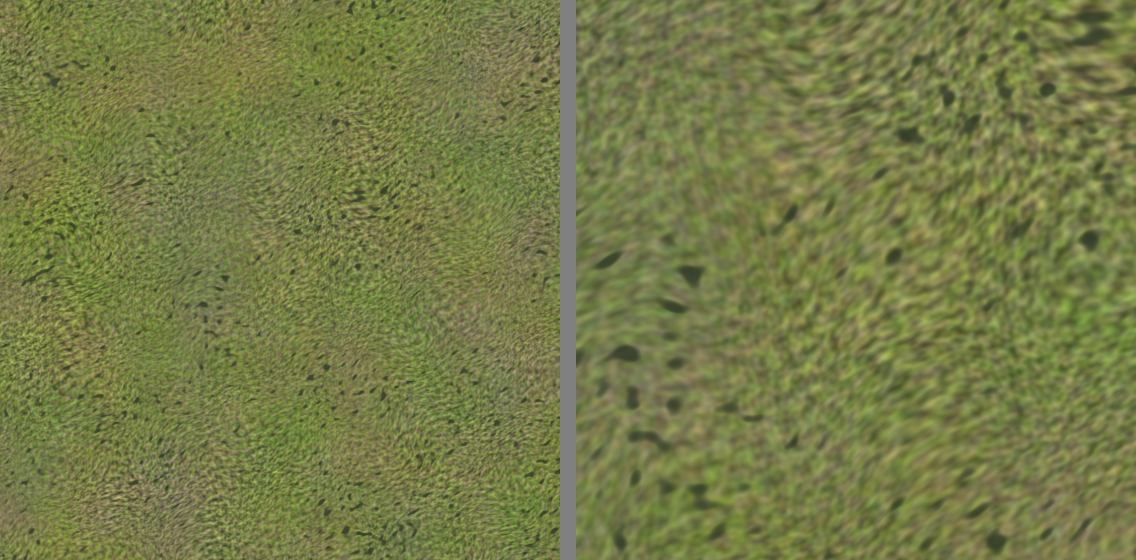
Left, the full canvas; right, a detail of the centre.
Reproduce this texture procedurally as a three.js fragment shader.

```glsl
// Short mown turf seen from above: layered gradient noise, stretched along a
// slanted lay, gives blades and tufts; broad noise shifts the hue between
// green and straw, and clustered dark pits mark the gaps between the tufts.
#define TURF vec3(0.468, 0.492, 0.279)
#define PIT_COLOR vec3(0.19, 0.225, 0.150)
#define STRAW_SHIFT vec3(0.080, -0.035, 0.085)
#define YELLOW_SHIFT vec3(0.025, 0.020, -0.060)
#define LAY_ANGLE 0.55
#define TUFT_SCALE vec2(88.0, 145.0)
#define BLADE_SCALE vec2(175.0, 235.0)
#define PIT_SCALE vec2(58.0, 92.0)
#define TUFT_CONTRAST 0.40
#define BLADE_CONTRAST 0.30
#define PIT_THRESHOLD 0.29
#define PIT_STRENGTH 0.80

varying vec2 vUv;

// Random unit gradient for a lattice point.
vec2 hashGradient(vec2 cell) {
  float h = fract(sin(dot(cell, vec2(127.1, 311.7))) * 43758.5453);
  float angle = 6.2832 * h;
  return vec2(cos(angle), sin(angle));
}

// Gradient noise centred on zero.
float noise(vec2 p) {
  vec2 cell = floor(p);
  vec2 f = p - cell;
  vec2 u = f * f * f * (f * (f * 6.0 - 15.0) + 10.0);
  vec2 e = vec2(1.0, 0.0);
  float a = dot(hashGradient(cell), f);
  float b = dot(hashGradient(cell + e.xy), f - e.xy);
  float c = dot(hashGradient(cell + e.yx), f - e.yx);
  float d = dot(hashGradient(cell + e.xx), f - e.xx);
  return mix(mix(a, b, u.x), mix(c, d, u.x), u.y);
}

// Four octaves for the uneven patches.
float patches(vec2 p) {
  float sum = 0.0;
  float weight = 0.8;
  for (int i = 0; i < 4; i++) {
    sum += weight * noise(p);
    p = mat2(1.6, 1.2, -1.2, 1.6) * p + 7.3;
    weight *= 0.6;
  }
  return sum;
}

// Turns the plane so that x follows the lay of the grass.
vec2 alongLay(vec2 p) {
  float c = cos(LAY_ANGLE);
  float s = sin(LAY_ANGLE);
  return vec2(c * p.x + s * p.y, c * p.y - s * p.x);
}

void main() {
  // Gentle bending keeps the lay from being perfectly straight.
  vec2 bend = vec2(noise(vUv * 9.0 + 3.7), noise(vUv * 9.0 + 31.2));
  vec2 p = alongLay(vUv + 0.025 * bend) + 2.0;

  // Light and shade, from broad patches down to single blades.
  float tuft = noise(p * TUFT_SCALE);
  float blade = noise(p * BLADE_SCALE + 17.0);
  float clump = patches(vUv * 13.0 + 5.0);
  float roughness = 1.0 + 0.7 * patches(vUv * 4.0 + 61.0);
  float light = roughness * (TUFT_CONTRAST * tuft + BLADE_CONTRAST * blade)
              + 0.10 * clump;

  // Hue drifts between green and straw, with fine speckle on top.
  float straw = 0.8 * patches(vUv * 5.0 + 23.0)
              + 0.8 * noise(p * vec2(95.0, 130.0) + 43.0);
  float yellow = patches(vUv * 4.0 + 87.0) + 0.9 * noise(p * 120.0 + 71.0);
  vec3 color = TURF + STRAW_SHIFT * straw + YELLOW_SHIFT * yellow;
  color *= 1.0 + light;

  // Dark pits gather where the cluster noise is high.
  float cluster = patches(vUv * 5.5 + 113.0);
  float pit = noise(p * PIT_SCALE + 131.0) + 0.38 * cluster - 0.15 * tuft;
  float depth = smoothstep(PIT_THRESHOLD, PIT_THRESHOLD + 0.32, pit);
  color = mix(color, PIT_COLOR, PIT_STRENGTH * depth);

  gl_FragColor = vec4(clamp(color, 0.0, 1.0), 1.0);
}
```
